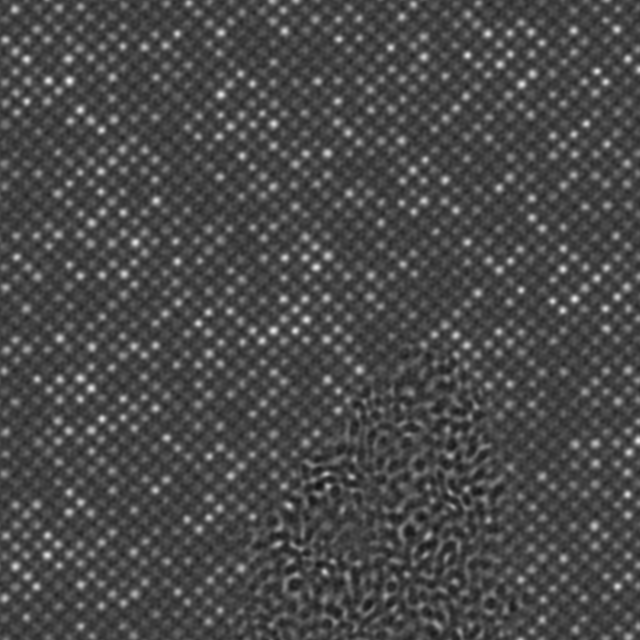
A Shadertoy shader for this pattern:

```glsl
// Slightly sheared diagonal lattice of glowing grey spots with a disordered wedge near the bottom.

const float TAU = 6.2831853;
const vec2 REPEATS = vec2(29.8, 31.0);   // lattice cells across and down
const vec2 ANCHOR = vec2(0.4948, 0.4857); // canvas position of one spot
const float ROW_SLOPE = 0.035;

float hash(vec2 cell, float seed) {
    vec3 q = fract(vec3(cell.xyx) * vec3(0.1031, 0.1030, 0.0973) + seed * 0.137);
    q += dot(q, q.yzx + 33.33);
    return fract((q.x + q.y) * q.z);
}

// Layered sines in scattered directions: roughly unit-variance speckle.
float speckle(vec2 p, float frequency, float seed) {
    const int WAVES = 14;
    float sum = 0.0;
    for (int i = 0; i < WAVES; i++) {
        float k = float(i);
        float angle = k * 2.39996 + seed;
        float scale = frequency * mix(0.65, 1.3, hash(vec2(k, 3.0), seed));
        float phase = TAU * hash(vec2(k, 8.0), seed);
        sum += sin(TAU * scale * dot(p, vec2(cos(angle), sin(angle))) + phase);
    }
    return sum * sqrt(2.0 / float(WAVES));
}

// Maps the canvas so that spots fall on integer points along both diagonals.
vec2 diagonalLattice(vec2 uv) {
    vec2 p = uv - ANCHOR;
    vec2 c = vec2(p.x, p.y - ROW_SLOPE * p.x) * REPEATS;
    return vec2(c.x + c.y, c.x - c.y);
}

// Soft round spots with random height, width and a small shift.
float spotGlow(vec2 q, float radius) {
    vec2 home = floor(q + 0.5);
    float glow = 0.0;
    for (int y = -1; y <= 1; y++) {
        for (int x = -1; x <= 1; x++) {
            vec2 cell = home + vec2(x, y);
            vec2 shift = vec2(hash(cell, 1.0), hash(cell, 2.0)) - 0.5;
            float level = hash(cell, 3.0);
            float width = radius * mix(0.9, 1.12, hash(cell, 4.0));
            vec2 d = (q - cell - 0.14 * shift) / width;
            glow += (0.06 + 0.48 * level * level) * exp(-0.5 * dot(d, d));
        }
    }
    return glow;
}

// Faint threads joining neighbouring spots, dark in the gaps.
float weave(vec2 q) {
    return cos(TAU * q.x) + cos(TAU * q.y);
}

// Signed distance to the wedge, negative inside.
float wedgeDistance(vec2 p) {
    float slopes = max(dot(p, vec2(-0.757, 0.653)) + 0.182,
                       dot(p, vec2(0.8, 0.6)) - 0.828);
    float sides = max(0.37 - p.x, p.x - 0.80);
    return max(max(slopes, sides), p.y - 0.46);
}

// Tangled blobs and worms, skewed towards bright peaks.
float disorder(vec2 p) {
    vec2 warp = 0.004 * vec2(speckle(p, 7.0, 5.0), speckle(p, 7.0, 9.0));
    float s = speckle(p + warp, 46.0, 2.0);
    float strength = 1.0 + 0.2 * speckle(p, 6.0, 4.0);
    return 0.25 + strength * (0.080 * s + 0.015 * s * s);
}

void mainImage(out vec4 fragColor, in vec2 fragCoord) {
    vec2 uv = fragCoord / iResolution.xy;
    vec2 q = diagonalLattice(uv);

    // Ordered lattice with slow changes in brightness
    float drift = clamp(1.0 + 0.16 * speckle(uv, 4.0, 7.0), 0.6, 1.4);
    float spots = spotGlow(q, 0.20) * drift;
    float ordered = 0.235 + 0.020 * weave(q) + spots;

    // Disordered wedge with a ragged, faded rim
    float rim = wedgeDistance(uv) + 0.010 * speckle(uv, 12.0, 6.0);
    float inside = 1.0 - smoothstep(-0.035, 0.025, rim);
    float tangled = disorder(uv) + 0.15 * spots;

    // Fine grain over everything
    float grain = 0.014 * speckle(uv, 105.0, 3.0) + 0.008 * speckle(uv, 60.0, 8.0);
    float grey = mix(ordered, tangled, inside) + grain;
    fragColor = vec4(vec3(clamp(grey, 0.0, 1.0)), 1.0);
}
```
